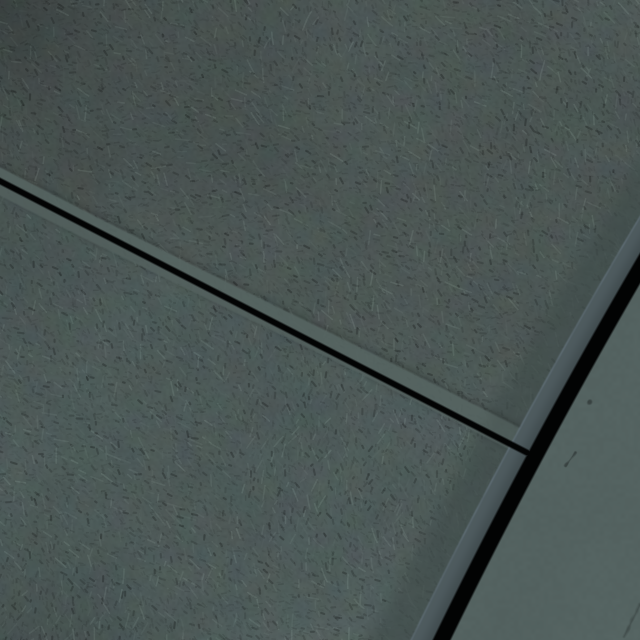
Write a Shadertoy shader that draws this texture.

```glsl
vec3 hash3(vec2 p) {
    vec3 q = fract(vec3(p.xyx) * vec3(0.1031, 0.103, 0.0973));
    q += dot(q, q.yxz + 33.33);
    return fract((q.xxy + q.yzz) * q.zyx);
}

float noise(vec2 p) {
    vec2 i = floor(p), f = fract(p);
    f = f * f * (3.0 - 2.0 * f);
    return mix(mix(hash3(i).x, hash3(i + vec2(1, 0)).x, f.x),
               mix(hash3(i + vec2(0, 1)).x, hash3(i + vec2(1, 1)).x, f.x), f.y);
}

float fbm(vec2 p) {
    float sum = 0.0, gain = 0.5;
    for (int i = 0; i < 4; i++) {
        sum += gain * noise(p);
        p = mat2(1.6, 1.2, -1.2, 1.6) * p + 7.3;
        gain *= 0.5;
    }
    return sum;
}

float segment(vec2 p, vec2 a, vec2 b) {
    vec2 d = b - a;
    return length(p - a - d * clamp(dot(p - a, d) / dot(d, d), 0.0, 1.0));
}

// Short dashes scattered over a jittered grid; sizes are in cells
float dashes(vec2 p, float cells, float halfLength, float halfWidth, float angle) {
    p *= cells;
    float ink = 0.0;
    for (int k = 0; k < 9; k++) {
        vec2 id = floor(p) + vec2(k % 3, k / 3) - 1.0;
        vec3 rnd = hash3(id + cells);
        vec3 rnd2 = hash3(id + cells + 311.0);
        float turn = angle + (rnd.z - 0.5) * 1.6;
        vec2 reach = vec2(cos(turn), sin(turn)) * halfLength * (0.3 + rnd2.x);
        vec2 q = p - id - rnd.xy;
        float d = segment(q, -reach, reach);
        ink = max(ink, rnd2.y * rnd2.y * (1.0 - smoothstep(halfWidth * 0.3, halfWidth * 1.4, d)));
    }
    return ink;
}

void mainImage(out vec4 fragColor, in vec2 fragCoord) {
    vec2 p = fragCoord / iResolution.xy;
    float aa = 1.0 / iResolution.y;

    // Signed distances: above the seam, and right of the wide gap
    float seam = dot(p - vec2(0.0, 0.717), vec2(0.458, 0.889));
    float gap = (p.x - 0.69 - 0.485 * p.y - 0.084 * p.y * p.y) * 0.883;
    float upper = smoothstep(-0.002, 0.002, seam);
    float broad = fbm(p * 5.0);

    // Mottled slab with a dark far corner
    vec3 slab = mix(vec3(0.312, 0.363, 0.357), vec3(0.308, 0.350, 0.342), upper);
    slab *= 0.93 + 0.14 * broad;
    slab += (vec3(noise(p * 38.0), noise(p * 38.0 + 50.0), noise(p * 38.0 + 90.0)) - 0.5) * 0.018;
    slab *= 1.0 - 0.24 * exp(-3.2 * length(p - vec2(0.0, 1.0)));
    slab *= 1.0 - 0.08 * smoothstep(0.35, 0.0, p.y) * smoothstep(0.5, 0.0, p.x);

    // Pits and pale fibres following a slow flow
    float flow = mix(-1.15, -0.85, upper) + (noise(p * 4.0) - 0.5) * 1.2;
    float pits = dashes(p, 78.0, 0.28, 0.15, flow);
    float finePits = dashes(p + 0.37, 125.0, 0.34, 0.18, flow + 0.4);
    float fibres = dashes(p + 0.71, 62.0, 0.55, 0.09, flow - 0.2);
    slab *= 1.0 - 0.25 * pits - 0.12 * finePits;
    slab += vec3(0.050, 0.056, 0.052) * fibres;
    slab *= 0.97 + 0.06 * noise(p * 210.0);

    // Soft shade before the bevel
    float shade = smoothstep(-0.115, -0.075, gap + (broad - 0.5) * 0.02);
    slab = mix(slab, vec3(0.253, 0.302, 0.295) * (0.97 + 0.06 * noise(p * 90.0)), shade * 0.72);

    // Smooth lips on both sides of the seam
    float lipTop = mix(0.019, 0.029, smoothstep(0.1, 0.8, p.x));
    float lipBase = mix(-0.020, -0.008, smoothstep(0.0, 0.7, p.x));
    vec3 lipColor = mix(vec3(0.322, 0.373, 0.363), vec3(0.335, 0.392, 0.380), upper);
    lipColor *= 0.97 + 0.06 * broad;
    float lip = smoothstep(lipBase - 0.002, lipBase + 0.002, seam)
              * (1.0 - smoothstep(lipTop - 0.002, lipTop + 0.002, seam));
    slab *= 1.0 - 0.15 * exp(-abs(seam - lipTop - 0.003) / 0.004);
    slab *= 1.0 - 0.07 * exp(-abs(seam - lipBase + 0.002) / 0.003);
    vec3 color = mix(slab, lipColor, lip * 0.9 * (1.0 - 0.35 * shade));

    // Bluish bevel with a thin bright ridge
    vec3 bevel = mix(vec3(0.305, 0.355, 0.370), vec3(0.255, 0.300, 0.312),
                     smoothstep(-0.036, -0.010, gap));
    color = mix(color, bevel, smoothstep(-0.045, -0.040, gap));
    color += vec3(0.055, 0.060, 0.075) * exp(-pow((gap + 0.042) / 0.0018, 2.0))
           * (0.6 + 0.5 * noise(p * 60.0));

    // Plain panel beyond the gap, with a few scuffs
    vec3 panel = vec3(0.332, 0.390, 0.382) * (0.96 + 0.08 * broad);
    panel *= 0.985 + 0.03 * noise(p * 150.0);
    float grit = 0.003 * noise(p * 120.0);
    float scuff = 1.0 - smoothstep(0.001, 0.005, segment(p, vec2(0.884, 0.272), vec2(0.899, 0.293)) + grit);
    scuff = max(scuff, 1.0 - smoothstep(0.003, 0.007, length(p - vec2(0.921, 0.372)) + grit));
    scuff = max(scuff, 0.7 - 0.7 * smoothstep(0.001, 0.006, segment(p, vec2(0.975, 0.005), vec2(1.0, 0.055)) + grit));
    panel *= 1.0 - 0.32 * scuff;
    color = mix(color, panel, smoothstep(0.0, 0.004, gap));

    // Black openings
    float seamCut = (1.0 - smoothstep(0.0042 - aa, 0.0052 + aa, abs(seam))) * (1.0 - step(0.0, gap));
    float gapCut = 1.0 - smoothstep(0.0115 - aa, 0.0130 + aa, abs(gap));
    color = mix(color, vec3(0.006, 0.010, 0.011), max(seamCut, gapCut));

    fragColor = vec4(color, 1.0);
}
```
